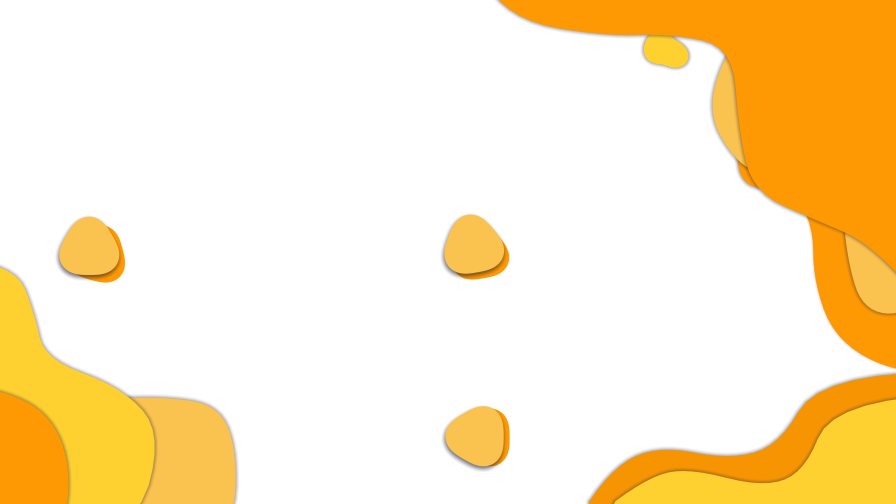
Write a Shadertoy shader that draws this background.

```glsl
#define UNITS 432.0
#define SHADOW_WIDTH 4.0
#define SHADOW_STRENGTH 0.72
#define PEBBLE_RADIUS 25.0
#define PEBBLE_CORNER 0.09
#define CURVE_STEPS 6
#define ORANGE vec3(1.0, 0.6, 0.01)
#define YELLOW vec3(1.0, 0.82, 0.19)
#define PEACH vec3(0.98, 0.76, 0.31)
#define SHADOW_TINT vec3(0.15, 0.13, 0.2)

// Signed distance to a closed quadratic spline guided by eight control points
float blob(vec2 p, vec2 c[8]) {
    float nearest = 1e9, side = 1.0;
    vec2 a = 0.5 * (c[7] + c[0]);
    for (int i = 0; i < 8; i++) {
        vec2 start = 0.5 * (c[(i + 7) % 8] + c[i]);
        vec2 end = 0.5 * (c[i] + c[(i + 1) % 8]);
        for (int k = 1; k <= CURVE_STEPS; k++) {
            float t = float(k) / float(CURVE_STEPS);
            vec2 b = mix(mix(start, c[i], t), mix(c[i], end, t), t);
            vec2 e = b - a, w = p - a;
            vec2 gap = w - e * clamp(dot(w, e) / dot(e, e), 0.0, 1.0);
            nearest = min(nearest, dot(gap, gap));
            // Flip the sign at every crossing of a horizontal ray
            bool crosses = (a.y > p.y) != (b.y > p.y);
            if (crosses && (e.x * w.y - e.y * w.x) * e.y < 0.0) side = -side;
            a = b;
        }
    }
    return side * sqrt(nearest);
}

// Rounded triangle in polar form, optionally stretched along its angle
float pebble(vec2 p, float radius, float angle, float stretch) {
    float t = atan(p.y, p.x + 1e-5) - angle;
    return length(p) - radius * (1.0 + PEBBLE_CORNER * cos(3.0 * t) + stretch * cos(2.0 * t));
}

// Paper sheet: soft shadow first, then the antialiased fill
void sheet(inout vec3 col, float d, float shadowD, float strength, vec3 tint) {
    float aa = 0.7 * UNITS / iResolution.y;
    float shade = 1.0 - smoothstep(-SHADOW_WIDTH, SHADOW_WIDTH, shadowD);
    col = mix(col, SHADOW_TINT, strength * shade);
    col = mix(col, tint, 1.0 - smoothstep(-aa, aa, d));
}

void sheet(inout vec3 col, float d, vec3 tint) {
    sheet(col, d, d, SHADOW_STRENGTH, tint);
}

void mainImage(out vec4 fragColor, in vec2 fragCoord) {
    vec2 p = fragCoord / iResolution.y * UNITS;
    p.x += 0.5 * (UNITS * 16.0 / 9.0 - UNITS * iResolution.x / iResolution.y);
    vec3 col = vec3(1.0);

    // Floating pebble pairs: centre and angle
    vec3 front[3] = vec3[3](vec3(76.5, 219, 1.57), vec3(405.5, 221, 1.75), vec3(409, 58, 1.05));
    vec3 back[3] = vec3[3](vec3(84, 213, -0.79), vec3(411, 215, -0.35), vec3(415, 57, 1.05));
    for (int i = 0; i < 3; i++) {
        float under = pebble(p - back[i].xy, PEBBLE_RADIUS - 1.0, back[i].z, 0.0);
        sheet(col, under, under, 0.0, ORANGE);
        vec2 q = p - front[i].xy;
        float over = pebble(q, PEBBLE_RADIUS, front[i].z, 0.0);
        float shadow = pebble(q + vec2(0.5, 2.0), PEBBLE_RADIUS, front[i].z, 0.0);
        sheet(col, over, shadow, SHADOW_STRENGTH, PEACH);
    }

    // Right side, lower sheets
    sheet(col, pebble(p - vec2(658, 300), 28.0, 0.0, 0.0), ORANGE);
    sheet(col, blob(p, vec2[8](vec2(640, 412), vec2(615, 372), vec2(608, 332), vec2(628, 297),
        vec2(650, 282), vec2(700, 312), vec2(700, 372), vec2(670, 412))), PEACH);
    float lobe = blob(p, vec2[8](vec2(670, 282), vec2(697, 242), vec2(697, 192), vec2(715, 142),
        vec2(762, 114), vec2(820, 112), vec2(860, 182), vec2(800, 282)));
    sheet(col, lobe, lobe + 1.5, SHADOW_STRENGTH, ORANGE);
    sheet(col, blob(p, vec2[8](vec2(722, 252), vec2(727, 207), vec2(738, 170), vec2(765, 160),
        vec2(800, 177), vec2(850, 202), vec2(850, 252), vec2(780, 272))), PEACH);
    sheet(col, pebble(p - vec2(570, 389), 16.5, -0.45, 0.2), YELLOW);

    // Top right wave, joined from its top and side parts
    float topPart = blob(p, vec2[8](vec2(405, 462), vec2(440, 414), vec2(520, 401), vec2(575, 403),
        vec2(628, 392), vec2(633, 322), vec2(760, 272), vec2(800, 532)));
    float sidePart = blob(p, vec2[8](vec2(628, 392), vec2(633, 322), vec2(645, 267), vec2(700, 243),
        vec2(745, 224), vec2(800, 164), vec2(1000, 432), vec2(700, 452)));
    sheet(col, min(topPart, sidePart), ORANGE);

    // Bottom right waves
    sheet(col, blob(p, vec2[8](vec2(485, -28), vec2(525, 32), vec2(565, 50), vec2(625, 38),
        vec2(668, 50), vec2(700, 107), vec2(850, 117), vec2(850, -68))), ORANGE * 0.97);
    sheet(col, blob(p, vec2[8](vec2(500, -18), vec2(555, 23), vec2(590, 31), vec2(655, 14),
        vec2(690, 28), vec2(712, 84), vec2(850, 99), vec2(850, -68))), YELLOW);

    // Bottom left waves
    sheet(col, blob(p, vec2[8](vec2(80, 90), vec2(145, 92), vec2(188, 84), vec2(203, 47),
        vec2(201, -18), vec2(150, -68), vec2(80, -48), vec2(60, 32))), PEACH);
    sheet(col, blob(p, vec2[8](vec2(-60, 212), vec2(14, 204), vec2(30, 162), vec2(38, 124),
        vec2(105, 100), vec2(140, 60), vec2(115, -28), vec2(-60, -88))), YELLOW);
    sheet(col, blob(p, vec2[8](vec2(-60, 107), vec2(5, 97), vec2(42, 77), vec2(60, 37),
        vec2(57, -18), vec2(20, -68), vec2(-60, -68), vec2(-100, 32))), ORANGE);

    fragColor = vec4(col, 1.0);
}
```
